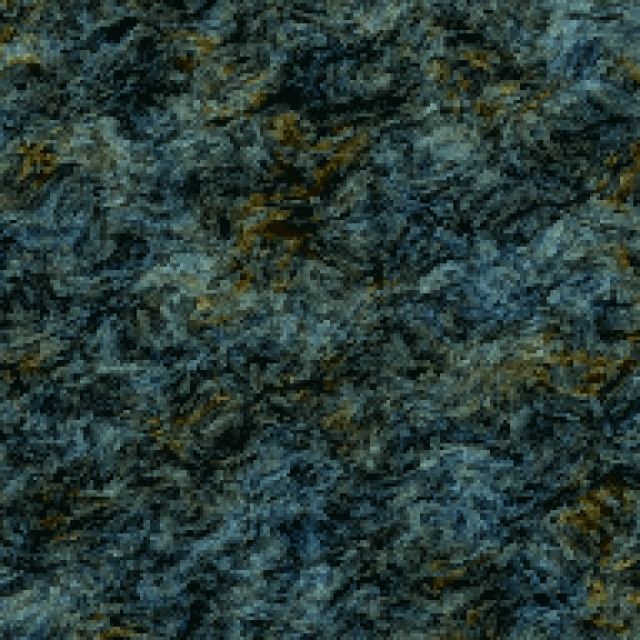
Give the GLSL for this texture, as a WebGL 1 fragment shader.

```glsl
precision highp float;
// Draws dark blue-green rock with tilted grain, pale veins and black cracks, in a fine square mosaic.
uniform vec2 u_resolution;

const float TILES = 192.0;

float hash(vec2 p) {
  vec3 q = fract(p.xyx * vec3(0.1031, 0.1030, 0.0973));
  q += dot(q, q.yzx + 33.33);
  return fract((q.x + q.y) * q.z);
}

vec2 turn(vec2 p, float angle) {
  float c = cos(angle), s = sin(angle);
  return vec2(c * p.x + s * p.y, c * p.y - s * p.x);
}

// Cellular noise: random shades of nearby cells, blended more crisply as sharpness grows
float cells(vec2 p, float sharpness) {
  vec2 corner = floor(p);
  float sum = 0.0, total = 0.0;
  for (int y = -1; y <= 1; y++) {
    for (int x = -1; x <= 1; x++) {
      vec2 id = corner + vec2(float(x), float(y));
      vec2 d = id + 0.2 + 0.6 * vec2(hash(id), hash(id + 71.0)) - p;
      float weight = exp(-sharpness * dot(d, d));
      sum += weight * hash(id + 137.0);
      total += weight;
    }
  }
  return sum / total;
}

// Scattered wavy strokes: x is pale vein, y is dark crack along its lower side
vec2 veins(vec2 p) {
  vec2 result = vec2(0.0);
  for (int i = 0; i < 18; i++) {
    float n = float(i);
    vec2 center = fract(0.13 + n * vec2(0.7549, 0.5698));
    vec2 d = turn(p - center, 0.08 + 0.34 * hash(vec2(n, 3.0)));
    float halfLength = 0.06 + 0.11 * hash(vec2(n, 9.0));
    d.y += 0.007 * sin(d.x * 38.0 + n) + 0.003 * sin(d.x * 97.0 + n * 2.3);
    float taper = 1.0 - smoothstep(0.4, 1.0, abs(d.x) / halfLength);
    float pale = taper * (1.0 - smoothstep(0.002, 0.008, abs(d.y)));
    float dark = taper * (1.0 - smoothstep(0.001, 0.008, abs(d.y + 0.011)));
    float kind = mod(n, 2.0);
    result = max(result, vec2(pale * (1.0 - 0.8 * kind), dark * (0.55 + 0.45 * kind)));
  }
  return result;
}

vec3 rock(vec2 tile) {
  vec2 p = (tile + 0.5) / TILES;
  vec2 warp = 0.012 * vec2(sin(p.y * 31.0 + 2.0 * sin(p.x * 17.0)),
                           sin(p.x * 27.0 + 2.0 * sin(p.y * 19.0)));
  vec2 q = turn(p + warp, 0.32) + 3.0;

  // Tone, from broad patches down to single specks
  float patches = cells(q * vec2(6.0, 10.0), 4.0) - 0.5;
  float clumps = cells(q * vec2(22.0, 36.0), 6.0) - 0.5;
  float grain = cells(q * vec2(70.0, 110.0), 14.0) - 0.5;
  float speck = hash(tile + 11.0) - 0.5;
  float tone = 0.225 + 0.22 * patches + 0.23 * clumps + 0.28 * grain + 0.17 * speck;

  vec2 vein = veins(p);
  tone += 0.17 * vein.x * smoothstep(-0.35, 0.1, clumps);
  tone *= 1.0 - 0.8 * vein.y * smoothstep(0.4, 0.0, clumps);
  tone = clamp(tone, 0.035, 0.6);

  // Hue drifts between blue and ochre
  float drift = cells(q * vec2(9.0, 11.0) + 40.0, 5.0) - 0.5;
  float fleck = cells(q * vec2(45.0, 60.0) + 90.0, 9.0) - 0.5;
  float blue = (0.13 * drift + 0.09 * fleck) * (1.0 - vein.x);
  vec3 color = tone * vec3(0.84, 1.03, 1.0) + vec3(-0.022, 0.013, 0.005);
  color += blue * vec3(-0.55, -0.05, 0.75) * smoothstep(0.0, 0.2, tone);
  float ochre = smoothstep(0.12, 0.3, -drift) * smoothstep(0.0, 0.25, -fleck);
  return max(color + ochre * vec3(0.07, 0.02, -0.06), vec3(0.005, 0.015, 0.015));
}

void main() {
  // Blend the tiles that one pixel covers, which smooths their edges
  float footprint = min(TILES / u_resolution.y, 1.0);
  vec2 spot = gl_FragCoord.xy / u_resolution.y * TILES;
  vec2 low = floor(spot - 0.5 * footprint);
  vec2 share = clamp((spot + 0.5 * footprint - low - 1.0) / footprint, 0.0, 1.0);
  vec3 color = vec3(0.0);
  for (int y = 0; y < 2; y++) {
    for (int x = 0; x < 2; x++) {
      vec2 offset = vec2(float(x), float(y));
      vec2 part = mix(1.0 - share, share, offset);
      float weight = part.x * part.y;
      if (weight > 0.001) color += weight * rock(low + offset);
    }
  }
  gl_FragColor = vec4(color, 1.0);
}
```
